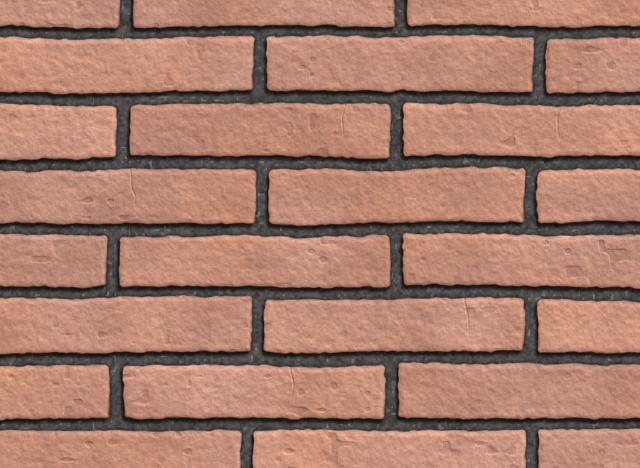
Give the GLSL for this texture, as a WebGL 1 fragment shader.

```glsl
precision highp float;
// Weathered brick wall in running bond: long thin terracotta bricks in dark, gritty mortar.
// Each brick is a noise-warped rounded box; a small height field, lit from the
// upper right, gives grain, pits, cracks and bevels, and an offset box casts the shadow.

uniform vec2 u_resolution;

#define ROW_PITCH 0.1393
#define BRICK_PITCH 0.591
#define BRICK_HEIGHT 0.1135
#define JOINT_WIDTH 0.028
#define FIRST_JOINT 0.45
#define CORNER_RADIUS 0.008
#define EDGE_WARP 0.009
#define GRAIN_DEPTH 0.55
#define BRICK_LIGHT vec3(0.81, 0.59, 0.50)
#define BRICK_DARK vec3(0.70, 0.50, 0.43)
#define BRICK_RIM vec3(0.50, 0.34, 0.29)
#define MORTAR vec3(0.285, 0.27, 0.265)

float hash(vec2 p) {
  vec3 q = fract(p.xyx * vec3(0.1031, 0.1030, 0.0973));
  q += dot(q, q.yzx + 33.33);
  return fract((q.x + q.y) * q.z);
}

float noise(vec2 p) {
  vec2 i = floor(p), f = fract(p);
  f = f * f * (3.0 - 2.0 * f);
  return mix(mix(hash(i), hash(i + vec2(1.0, 0.0)), f.x),
             mix(hash(i + vec2(0.0, 1.0)), hash(i + 1.0), f.x), f.y);
}

float fbm(vec2 p) {
  float sum = 0.0, amp = 0.5;
  for (int i = 0; i < 4; i++) {
    sum += amp * noise(p);
    p = p * 2.03 + 17.1;
    amp *= 0.5;
  }
  return sum;
}

// Signed distance to the nearest brick; also its cell id and position from its centre.
float brickDistance(vec2 p, out vec2 id, out vec2 local) {
  // Slow waves bend the courses, finer ones chip the edges.
  p += EDGE_WARP * (vec2(noise(p * 7.0), noise(p * 6.0 + 40.0)) - 0.5);
  p += 0.45 * EDGE_WARP * (vec2(noise(p * 34.0 + 9.0), noise(p * 30.0 + 70.0)) - 0.5);

  float row = floor(p.y / ROW_PITCH + 0.5);
  float x = p.x / BRICK_PITCH - FIRST_JOINT - 0.5 * mod(row, 2.0) + 0.006 * row;
  id = vec2(floor(x), row);

  // Neighbours share the jitter of the joint between them.
  float left = 0.034 * (hash(id + 50.0) - 0.5);
  float right = 1.0 + 0.034 * (hash(id + vec2(51.0, 50.0)) - 0.5);
  local.x = (x - id.x - 0.5 * (left + right)) * BRICK_PITCH;
  local.y = p.y - row * ROW_PITCH + 0.004 * (hash(id + 20.0) - 0.5);
  local.y += 0.014 * (hash(id + 31.0) - 0.5) * local.x;

  vec2 halfSize = 0.5 * vec2((right - left) * BRICK_PITCH - JOINT_WIDTH, BRICK_HEIGHT);
  halfSize.y += 0.004 * (hash(id + 63.0) - 0.5);
  vec2 q = abs(local) - halfSize + CORNER_RADIUS;
  float d = length(max(q, 0.0)) + min(max(q.x, q.y), 0.0) - CORNER_RADIUS;
  return d + 0.0035 * (noise(p * 85.0) - 0.5);
}

// Depth of pits and of the occasional upright crack.
float damage(vec2 p, vec2 id, vec2 local) {
  float pits = smoothstep(0.76, 0.90, noise(p * vec2(42.0, 56.0) + 7.0));
  pits *= smoothstep(0.35, 0.7, noise(p * 9.0 + 80.0));
  float crackX = 0.4 * (hash(id + 11.0) - 0.5) + 0.018 * (noise(p * 28.0) - 0.5);
  float crack = 1.0 - smoothstep(0.0008, 0.003, abs(local.x - crackX));
  crack *= step(0.72, hash(id + 5.0)) * smoothstep(0.03, -0.03, 0.0 + local.y);
  return pits + 0.8 * crack;
}

// Height of a brick face, rounded off towards its edge.
float faceHeight(vec2 p, out float d) {
  vec2 id, local;
  d = brickDistance(p, id, local);
  float bevel = smoothstep(0.0, 0.011, -d);
  return 0.45 * bevel + fbm(p * 75.0) + 0.4 * noise(p * 24.0) - 0.45 * damage(p, id, local);
}

void main() {
  float pixel = 1.0 / u_resolution.y;
  vec2 p = vec2(gl_FragCoord.x, u_resolution.y - gl_FragCoord.y) * pixel;
  vec2 id, local, otherId, otherLocal;
  float d = brickDistance(p, id, local);

  // Slope towards the light.
  float dHere, dLit;
  float slope = faceHeight(p, dHere) - faceHeight(p + vec2(0.0015, -0.003), dLit);

  // Brick: tone per brick, cloudy stains, grain, then dark rim and damage.
  float tone = 0.62 + 0.5 * (hash(id + 3.0) - 0.5);
  tone += 1.3 * (fbm(p * vec2(9.0, 14.0)) - 0.47) + 0.5 * (noise(p * 150.0) - 0.5);
  vec3 brick = mix(BRICK_DARK, BRICK_LIGHT, clamp(tone, -0.3, 1.25));
  float warmth = noise(p * 6.0 + 23.0) - 0.5;
  brick *= 1.0 + warmth * vec3(0.02, -0.03, -0.11);
  brick *= 1.0 + clamp(GRAIN_DEPTH * slope, -0.28, 0.16);
  float rim = smoothstep(-0.006, 0.001, d) * smoothstep(-0.04, 0.05, local.y);
  brick = mix(brick, BRICK_RIM, 0.75 * rim + 0.22 * min(damage(p, id, local), 1.0));

  // Mortar: coarse sand with pale specks, under the cast shadow.
  float sand = 0.6 * fbm(p * 95.0) + 0.4 * noise(p * 190.0);
  vec3 mortar = MORTAR * (0.62 + 0.95 * sand);
  mortar += 0.13 * smoothstep(0.82, 0.95, noise(p * 130.0 + 31.0));
  float caster = brickDistance(p + vec2(0.005, -0.009), otherId, otherLocal);
  float shadow = 1.0 - smoothstep(-0.005, 0.005, caster);
  mortar *= mix(1.0, 0.38, shadow) * mix(0.72, 1.0, smoothstep(0.0, 0.008, d));

  float cover = 1.0 - smoothstep(-pixel, pixel, d);
  gl_FragColor = vec4(mix(mortar, brick, cover), 1.0);
}
```
